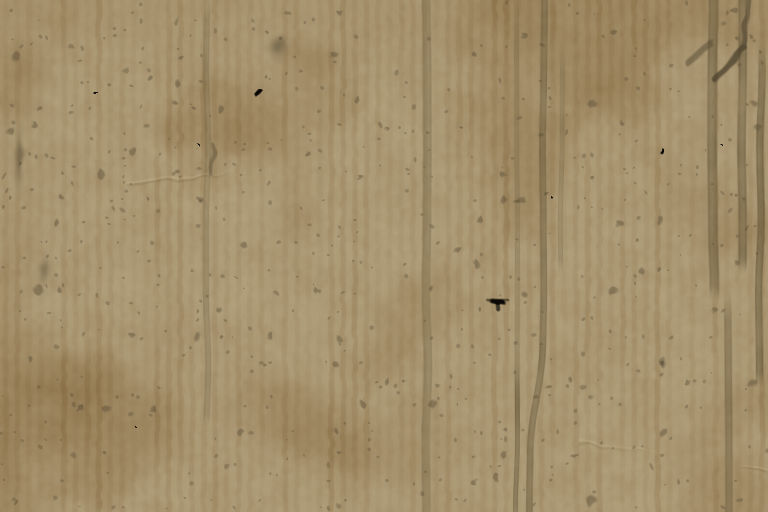
Give the GLSL for this texture, as a WebGL 1 fragment shader.

```glsl
precision highp float;
// Old ribbed cardboard: 66 fine vertical stripes with stains, drips, specks, creases and a small tear.
uniform vec2 u_resolution;

float hash(vec2 p) {
  vec3 q = fract(vec3(p.xyx) * 0.1031);
  q += dot(q, q.yzx + 33.33);
  return fract((q.x + q.y) * q.z);
}

float noise(vec2 p) {
  vec2 i = floor(p), f = fract(p);
  f = f * f * (3.0 - 2.0 * f);
  return mix(mix(hash(i), hash(i + vec2(1.0, 0.0)), f.x),
             mix(hash(i + vec2(0.0, 1.0)), hash(i + 1.0), f.x), f.y);
}

float fbm(vec2 p) {
  float sum = 0.0, amp = 0.53;
  for (int i = 0; i < 4; i++) {
    sum += amp * noise(p);
    p = mat2(1.6, 1.2, -1.2, 1.6) * p + 7.3;
    amp *= 0.5;
  }
  return sum;
}

// Soft line between two points
float stroke(vec2 p, vec2 a, vec2 b, float width) {
  vec2 d = b - a;
  float along = clamp(dot(p - a, d) / dot(d, d), 0.0, 1.0);
  return 1.0 - smoothstep(width * 0.3, width, length(p - a - d * along));
}

// Soft round stain
float blot(vec2 p, vec2 center, vec2 radius) {
  vec2 d = (p - center) / radius;
  return exp(-dot(d, d));
}

// Wavering vertical run of liquid, between two heights
float drip(vec2 uv, float x, float width, float low, float high) {
  float path = x + 0.005 * (noise(vec2(x * 90.0, uv.y * 7.0)) - 0.5);
  float d = abs(uv.x - path);
  float body = 1.0 - smoothstep(width * 0.6, width, d);
  float rim = body * smoothstep(width * 0.2, width * 0.65, d);
  float ends = smoothstep(low - 0.04, low, uv.y) * (1.0 - smoothstep(high, high + 0.08, uv.y));
  return (0.75 * body + 0.25 * rim) * ends;
}

// Scattered specks, one candidate per cell
float specks(vec2 p, float cells, float chance, float size) {
  vec2 g = p * cells + 0.12 * (noise(p * 130.0) - 0.5);
  vec2 id = floor(g);
  vec2 spot = 0.3 + 0.4 * vec2(hash(id + 3.7), hash(id + 19.1));
  float r = size * cells * (0.5 + 0.7 * hash(id + 41.0));
  return step(1.0 - chance, hash(id + 8.0)) * (1.0 - smoothstep(r * 0.4, r, length(fract(g) - spot)));
}

void main() {
  vec2 uv = gl_FragCoord.xy / u_resolution;
  vec2 p = uv * vec2(1.5, 1.0);
  float grain = fbm(p * 75.0);
  float cloud = fbm(p * 5.0 + 11.0);
  float mottle = fbm(p * 20.0 + 31.0);

  // Ribs, each with its own strength and ragged edges
  float rib = uv.x * 66.0 + 0.22 * (noise(p * vec2(45.0, 60.0)) - 0.5);
  float id = floor(rib);
  float groove = 1.0 - smoothstep(0.12, 0.34, abs(fract(rib) - 0.5));
  float strength = (0.3 + 0.6 * hash(vec2(id, 5.0))) * (0.45 + 1.1 * noise(vec2(id * 3.7, uv.y * 5.0)));
  float tone = 0.84 - 0.42 * groove * strength;
  tone += 0.12 * (noise(vec2(uv.x * 24.0, uv.y * 1.5)) - 0.5);
  tone += 0.35 * (grain - 0.5) + 0.45 * (mottle - 0.5);

  // Broad discoloration
  float stain = 0.75 * smoothstep(0.48, 0.75, cloud);
  stain += 0.65 * blot(p, vec2(0.13, 0.21), vec2(0.13, 0.08));
  stain += 0.45 * blot(p, vec2(0.73, 0.13), vec2(0.15, 0.08));
  stain += 0.4 * blot(p, vec2(1.17, 0.82), vec2(0.05, 0.035));
  stain += 0.35 * blot(p, vec2(0.48, 0.75), vec2(0.06, 0.05));
  stain += 0.3 * smoothstep(0.8, 1.0, uv.y) + 0.25 * smoothstep(0.07, 0.0, uv.x);
  tone -= stain * (0.3 + 0.8 * mottle);
  vec3 color = mix(vec3(0.60, 0.51, 0.36), vec3(0.69, 0.62, 0.48), clamp(tone, -0.9, 1.15));

  // Drips and long darkened ribs
  float bend = 0.017 * (1.0 - smoothstep(0.12, 0.32, uv.y));
  float run = 0.65 * drip(uv + vec2(bend, 0.0), 0.707, 0.0055, -0.1, 1.1);
  run += 0.6 * drip(uv, 0.673, 0.004, -0.1, 0.22) + 0.3 * drip(uv, 0.673, 0.004, 0.2, 0.95);
  run += 0.7 * drip(uv, 0.929, 0.008, 0.45, 1.1) + 0.7 * drip(uv, 0.966, 0.007, 0.5, 1.1);
  run += 0.6 * drip(uv, 0.949, 0.006, -0.1, 0.36) + 0.75 * drip(uv, 0.990, 0.006, 0.28, 0.85);
  run += 0.4 * drip(uv, 0.556, 0.007, -0.1, 1.1) + 0.35 * drip(uv, 0.270, 0.005, 0.2, 0.95);
  run += 0.3 * drip(uv, 0.732, 0.004, 0.5, 0.85);
  color = mix(color, vec3(0.37, 0.32, 0.21), clamp(run, 0.0, 1.0) * (0.45 + 0.6 * mottle));

  // Slanted smears and dirt
  vec2 w = p + 0.012 * (vec2(noise(p * 40.0), noise(p * 40.0 + 9.0)) - 0.5);
  float dirt = stroke(w, vec2(1.395, 0.845), vec2(1.455, 0.905), 0.009);
  dirt += 0.6 * stroke(w, vec2(1.345, 0.88), vec2(1.385, 0.915), 0.009);
  dirt += 0.7 * stroke(w, vec2(1.455, 0.905), vec2(1.46, 1.0), 0.007);
  dirt += 0.5 * stroke(w, vec2(0.413, 0.66), vec2(0.417, 0.72), 0.005);
  dirt += 0.6 * blot(w, vec2(0.54, 0.91), vec2(0.015));
  dirt += 0.6 * blot(w, vec2(0.037, 0.69), vec2(0.008, 0.04)) + 0.5 * blot(w, vec2(0.087, 0.47), vec2(0.008, 0.02));
  dirt += 0.5 * specks(w, 22.0, 0.14, 0.009) + 0.4 * specks(w + 4.0, 60.0, 0.10, 0.005);
  color = mix(color, vec3(0.29, 0.25, 0.17), clamp(dirt, 0.0, 1.0) * 0.75);

  // Faint creases with a lit upper edge
  float crease = 0.0;
  for (int i = 0; i < 2; i++) {
    vec2 q = w + vec2(0.0, float(i) * -0.005);
    float line = stroke(q, vec2(0.25, 0.637), vec2(0.60, 0.675), 0.004);
    line += stroke(q, vec2(1.13, 0.135), vec2(1.50, 0.08), 0.004);
    crease += line * (i == 0 ? -0.045 : 0.03);
  }
  color += crease * smoothstep(0.25, 0.6, noise(p * 12.0));

  // Small tear and black pinholes
  vec2 t = p - vec2(0.972, 0.408);
  float flap = stroke(t, vec2(-0.02, 0.006), vec2(0.02, 0.006), 0.004);
  float hole = stroke(w - vec2(0.972, 0.408), vec2(-0.008, 0.002), vec2(0.006, 0.002), 0.009);
  hole += 0.7 * stroke(t, vec2(0.0), vec2(0.001, -0.012), 0.006);
  hole += specks(p + 2.0, 9.0, 0.07, 0.005);
  color = mix(color, vec3(0.25, 0.21, 0.14), 0.7 * flap);
  color = mix(color, vec3(0.04, 0.035, 0.025), clamp(hole, 0.0, 1.0));
  gl_FragColor = vec4(color, 1.0);
}
```
